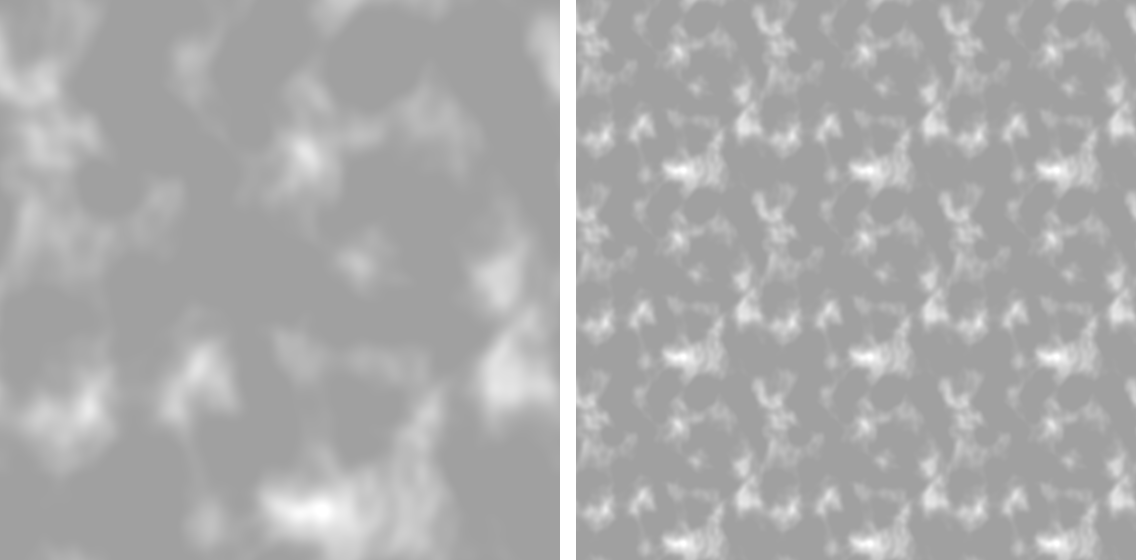
Left: one tile. Right: repeated 3 by 3.
This texture is drawn by a three.js fragment shader. Its source:

```glsl
// Soft pale clouds glowing out of a flat mid-grey ground.
// Wrapping gradient noise is summed over octaves, gently warped, then cut off
// below a threshold so that only its peaks rise towards white.
varying vec2 vUv;

const vec3 GROUND_GREY = vec3(0.627);
const vec3 CLOUD_WHITE = vec3(1.0);
const vec2 CLOUD_CELLS = vec2(6.0, 5.0);
const vec2 WARP_CELLS = vec2(4.0);
const float WARP_AMOUNT = 0.04;
const float OCTAVE_GAIN = 0.40;
const float CLOUD_THRESHOLD = -0.09;
const float CLOUD_RANGE = 0.76;
const float CLOUD_FALLOFF = 1.7;
const float TAU = 6.28318;

float hash(vec2 cell, float seed) {
  return fract(sin(dot(cell, vec2(127.1, 311.7)) + seed * 74.7) * 43758.5453);
}

// Slope contributed by one lattice corner, wrapped after the last cell.
float cornerSlope(vec2 corner, vec2 toPoint, vec2 cells, float seed) {
  float angle = TAU * hash(mod(corner, cells), seed);
  return dot(vec2(cos(angle), sin(angle)), toPoint);
}

// Gradient noise around zero that repeats after a whole number of cells.
float wrappedNoise(vec2 uv, vec2 cells, float seed) {
  vec2 p = uv * cells;
  vec2 cell = floor(p);
  vec2 f = p - cell;
  vec2 blend = f * f * f * (f * (f * 6.0 - 15.0) + 10.0);
  vec2 right = vec2(1.0, 0.0);
  vec2 up = vec2(0.0, 1.0);
  float bottom = mix(cornerSlope(cell, f, cells, seed),
                     cornerSlope(cell + right, f - right, cells, seed), blend.x);
  float top = mix(cornerSlope(cell + up, f - up, cells, seed),
                  cornerSlope(cell + 1.0, f - 1.0, cells, seed), blend.x);
  return mix(bottom, top, blend.y);
}

// Octaves double in frequency, fade by the gain and shift off each other's lattice.
float cloudNoise(vec2 uv, vec2 cells, float gain, float seed) {
  float total = 0.0;
  float weight = 1.0;
  for (int octave = 0; octave < 3; octave++) {
    float layer = float(octave);
    total += weight * wrappedNoise(uv + layer * vec2(0.37, 0.23), cells, seed + layer);
    weight *= gain;
    cells *= 2.0;
  }
  return total;
}

// Bends the lattice so the clouds lose their square alignment.
vec2 warp(vec2 uv, vec2 cells, float amount) {
  return uv + amount * vec2(wrappedNoise(uv, cells, 11.0), wrappedNoise(uv, cells, 17.0));
}

// Flat below the threshold, rising smoothly above it.
float cloudDensity(float height, float threshold, float range) {
  float excess = max(height - threshold, 0.0) / range;
  return min(pow(excess, CLOUD_FALLOFF), 1.0);
}

void main() {
  vec2 uv = warp(vUv, WARP_CELLS, WARP_AMOUNT);
  float height = cloudNoise(uv, CLOUD_CELLS, OCTAVE_GAIN, 3.0);
  float density = cloudDensity(height, CLOUD_THRESHOLD, CLOUD_RANGE);
  gl_FragColor = vec4(mix(GROUND_GREY, CLOUD_WHITE, density), 1.0);
}
```
